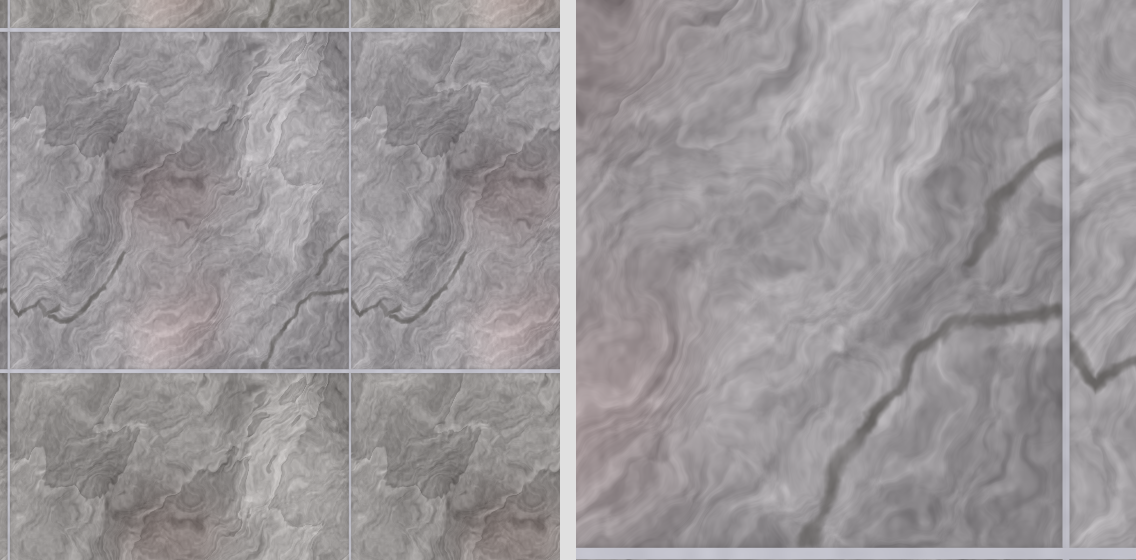
Left: the whole. Right: its middle third, enlarged.
Reproduce this texture procedurally as a Shadertoy shader.

```glsl
// Grey slate floor tiles with flaky relief, dark cracks and thin pale grout.

const float TILE = 0.6094;                       // tile pitch
const vec2 ORIGIN = vec2(0.0156, 0.3372);        // a grout crossing
const vec2 GROUT_HALF = vec2(0.0021, 0.0034);    // half widths: upright, level
const vec3 GROUT = vec3(0.76, 0.76, 0.80);
const vec3 STONE = vec3(0.590, 0.578, 0.590);
const vec3 ROSE = vec3(0.035, -0.005, -0.010);
const vec3 ROW_SHIFT = vec3(-0.012, -0.012, -0.030);
const vec3 CRACK = vec3(0.35, 0.34, 0.33);
const float BODY_CONTRAST = 0.30;
const float RELIEF = 0.30;
const float FLAKE = 0.085;

float hash(vec2 p) {
    vec3 q = fract(vec3(p.xyx) * 0.1031);
    q += dot(q, q.yzx + 33.33);
    return fract((q.x + q.y) * q.z);
}

float noise(vec2 p) {
    vec2 i = floor(p), f = fract(p);
    f = f * f * (3.0 - 2.0 * f);
    return mix(mix(hash(i), hash(i + vec2(1, 0)), f.x),
               mix(hash(i + vec2(0, 1)), hash(i + vec2(1, 1)), f.x), f.y);
}

float fbm(vec2 p) {
    float sum = 0.0, amp = 0.5;
    for (int i = 0; i < 5; i++) {
        sum += amp * noise(p);
        p = mat2(1.6, 1.2, -1.2, 1.6) * p + 17.3;
        amp *= 0.5;
    }
    return sum;
}

float segment(vec2 p, vec2 a, vec2 b) {
    vec2 d = b - a;
    return length(p - a - d * clamp(dot(p - a, d) / dot(d, d), 0.0, 1.0));
}

float blob(vec2 p, vec2 center, vec2 radius) {
    vec2 d = (p - center) / radius;
    return exp(-dot(d, d));
}

// Distance to the crack lines of one tile
float cracks(vec2 p) {
    float zigzag = 0.16 + 0.05 * abs(fract(p.x * 13.0) * 2.0 - 1.0);
    float d = max(abs(p.y - zigzag) * 0.6, p.x - 0.14);
    d = min(d, segment(p, vec2(0.13, 0.16), vec2(0.18, 0.155)));
    d = min(d, segment(p, vec2(0.18, 0.155), vec2(0.30, 0.265)));
    d = min(d, segment(p, vec2(0.30, 0.265), vec2(0.34, 0.35)));
    d = min(d, segment(p, vec2(0.75, 0.01), vec2(0.82, 0.15)));
    d = min(d, segment(p, vec2(0.82, 0.15), vec2(0.90, 0.22)));
    d = min(d, segment(p, vec2(0.90, 0.22), vec2(0.99, 0.245)));
    d = min(d, segment(p, vec2(0.91, 0.28), vec2(0.925, 0.34)));
    return min(d, segment(p, vec2(0.925, 0.34), vec2(1.0, 0.40)));
}

vec3 slate(vec2 p) {
    vec2 warp = vec2(fbm(p * 5.0 + 3.1), fbm(p * 5.0 + 41.7)) - 0.48;
    vec2 q = p + 0.16 * warp;

    // Stretched coordinates along the steep grain
    vec2 s = vec2(dot(q, vec2(0.85, -0.53)) * 8.0, dot(q, vec2(0.53, 0.85)) * 4.2);
    float tone = BODY_CONTRAST * (fbm(s + 8.0) - 0.485);

    // Fine relief lit from the upper left
    vec2 g = s * 4.5 + 5.0 * warp;
    tone += RELIEF * (fbm(g) - fbm(g + vec2(0.28, -0.16)));
    tone += 0.05 * (noise(p * vec2(150.0, 95.0)) - 0.5);

    // Flakes: crisp on one side, fading on the other
    float plate = fbm(s * 0.9 + 23.0);
    float flake = smoothstep(0.47, 0.49, plate) * (1.0 - smoothstep(0.49, 0.60, plate));
    float ledge = smoothstep(0.43, 0.47, plate) * (1.0 - smoothstep(0.47, 0.485, plate));
    float rough = mix(0.35, 1.0, smoothstep(0.25, 0.65, p.y));
    tone += rough * (FLAKE * flake - 0.035 * ledge);

    // Broad clouds of light and shade
    tone += 0.08 * blob(q, vec2(0.36, 0.09), vec2(0.16, 0.10));
    tone += 0.05 * blob(q, vec2(0.10, 0.33), vec2(0.14, 0.18));
    tone += 0.05 * blob(q, vec2(0.82, 0.88), vec2(0.07, 0.16));
    tone -= 0.07 * blob(q, vec2(0.97, 0.93), vec2(0.09, 0.18));
    tone -= 0.05 * blob(q, vec2(0.32, 0.72), vec2(0.16, 0.22));
    vec3 color = STONE + tone;
    color += ROSE * blob(q, vec2(0.50, 0.13), vec2(0.13, 0.15));
    color += ROSE * 0.7 * blob(q, vec2(0.48, 0.52), vec2(0.14, 0.14));

    // Cracks with ragged width and a pale lower lip
    vec2 c = p + 0.05 * (vec2(fbm(p * 14.0), fbm(p * 14.0 + 9.0)) - 0.485);
    float width = 0.002 + 0.009 * noise(p * 22.0);
    float gap = 1.0 - smoothstep(width * 0.3, width + 0.004, cracks(c));
    float lip = 1.0 - smoothstep(0.004, 0.018, cracks(c + vec2(-0.012, 0.014)));
    color += 0.05 * lip * (1.0 - gap);
    return mix(color, CRACK, gap * (0.35 + 0.5 * noise(p * 30.0 + 5.0)));
}

void mainImage(out vec4 fragColor, in vec2 fragCoord) {
    float pixel = 1.0 / iResolution.y;
    vec2 cell = (fragCoord * pixel - ORIGIN) / TILE;
    vec2 p = fract(cell);
    vec3 color = slate(p) + ROW_SHIFT * mod(floor(cell.y), 2.0);

    // Shaded tile rims, then grout
    vec2 edge = min(p, 1.0 - p) * TILE;
    vec2 rim = exp(-max(edge - GROUT_HALF, 0.0) / 0.0025);
    color *= 1.0 - 0.13 * max(rim.x, rim.y);
    vec2 line = 1.0 - smoothstep(GROUT_HALF - 0.7 * pixel, GROUT_HALF + 0.7 * pixel, edge);
    float wear = 0.05 * (noise(cell * 60.0) - 0.5);
    color = mix(color, GROUT + wear, max(line.x * 0.88, line.y));
    fragColor = vec4(color, 1.0);
}
```
